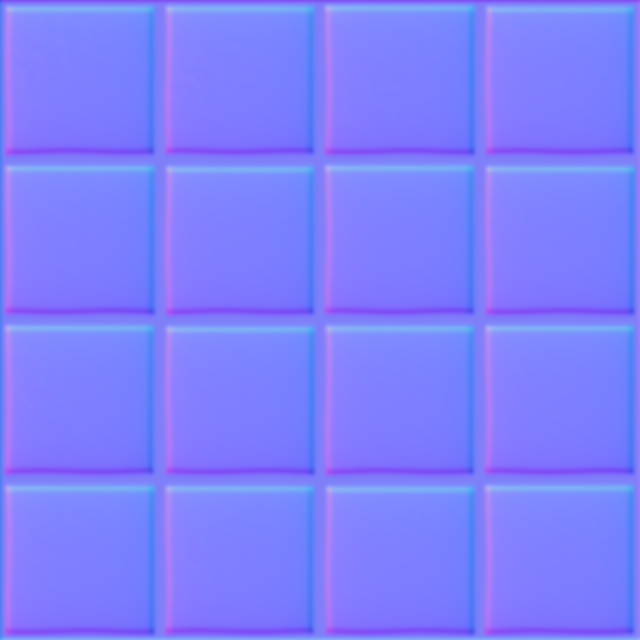
Reproduce this texture map procedurally as a WebGL 1 fragment shader.

```glsl
precision highp float;
// Tangent-space normal map of a square grid of pillowed tiles with soft grooves.
// Each axis gets a slope profile (sharp bevel plus long tail), faint sine-built
// dents are added per tile, and the resulting normal is encoded as colour.

uniform vec2 u_resolution;

#define TILES 4.0            // repeats across and down
#define BEVEL_POS 0.055      // distance from groove centre to steepest slope, in tiles
#define BEVEL_WIDTH 0.023    // half width of the bevel, in tiles
#define BEVEL_SLOPE 0.25     // strength of the bevel
#define PILLOW_SLOPE 0.20    // strength of the long curve across a tile
#define PILLOW_REACH 0.15    // length of that curve, in tiles
#define WOBBLE 0.004         // waviness of the groove lines, in tiles
#define DENT_SLOPE 0.022     // strength of the surface dents
#define SEAM_SLOPE 0.36      // strength of the reversed slope on the canvas border
#define SEAM_WIDTH 0.0045    // width of that border, in canvas units

float hash(vec2 p) {
  return fract(sin(dot(p, vec2(12.99, 78.23))) * 4375.55);
}

// Slope at distance d from the groove centre; flat in the groove itself
vec2 edgeSlope(vec2 d) {
  vec2 bevel = (d - BEVEL_POS) / BEVEL_WIDTH;
  vec2 rise = smoothstep(0.0, BEVEL_POS, d);
  return rise * (BEVEL_SLOPE * exp(-bevel * bevel)
               + PILLOW_SLOPE * exp(-d / PILLOW_REACH));
}

// Gradient of a few rotated, warped sine layers
vec2 dentSlope(vec2 p) {
  vec2 slope = vec2(0.0);
  float amplitude = 0.5;
  vec2 direction = vec2(0.8, 0.6);
  float frequency = 37.0;
  for (int i = 0; i < 4; i++) {
    vec2 across = vec2(-direction.y, direction.x);
    float warp = 1.8 * sin(dot(p, across) * frequency * 0.63 + float(i));
    slope += direction * amplitude * cos(dot(p, direction) * frequency + warp);
    direction = mat2(-0.36, 0.93, -0.93, -0.36) * direction;
    frequency *= 1.37;
    amplitude *= 0.8;
  }
  return slope;
}

void main() {
  vec2 uv = gl_FragCoord.xy / u_resolution;
  vec2 grid = uv * TILES;
  vec2 tile = floor(grid);
  vec2 local = fract(grid);

  // Slightly uneven grooves
  vec2 wave = sin(grid.yx * vec2(7.3, 8.9) + tile * 2.4);
  vec2 nearLow = max(local + WOBBLE * wave, 0.0);
  vec2 nearHigh = max(1.0 - local + WOBBLE * wave.yx, 0.0);

  // Left and top edges lean positive, right and bottom edges negative
  vec2 slope = (edgeSlope(nearLow) - edgeSlope(nearHigh)) * vec2(1.0, -1.0);

  // Fade each bevel where it runs into the crossing groove
  vec2 inside = smoothstep(0.012, 0.062, min(nearLow, nearHigh));
  slope *= inside.yx;

  // Dents gather in the upper left of each tile, with uneven strength
  float corner = 1.0 - smoothstep(0.15, 0.95, length(local - vec2(0.12, 0.82)));
  float patches = 0.5 + 0.5 * sin(grid.x * 5.1 + 2.0 * sin(grid.y * 4.3));
  float topRow = smoothstep(TILES - 1.2, TILES - 0.8, grid.y);
  float wear = (0.15 + 0.85 * corner * patches)
             * mix(0.35 + 0.4 * hash(tile + 1.0), 1.0, topRow);
  slope += DENT_SLOPE * wear * inside.x * inside.y
         * dentSlope(grid + 3.0 * hash(tile));

  // Reversed slope along the canvas border
  vec2 low = uv / SEAM_WIDTH;
  vec2 high = (1.0 - uv) / SEAM_WIDTH;
  slope += SEAM_SLOPE * vec2(-1.0, 1.0)
         * (exp(-low * low) - vec2(0.6, 1.0) * exp(-high * high));

  // Grooves sit a touch duller than the tile faces
  float groove = 1.0 - inside.x * inside.y;
  float up = sqrt(max(1.0 - dot(slope, slope), 0.0)) - 0.05 * groove;
  vec3 normal = vec3(slope - vec2(0.012, 0.004), up);
  gl_FragColor = vec4(clamp(normal * 0.5 + 0.5, 0.0, 1.0), 1.0);
}
```
